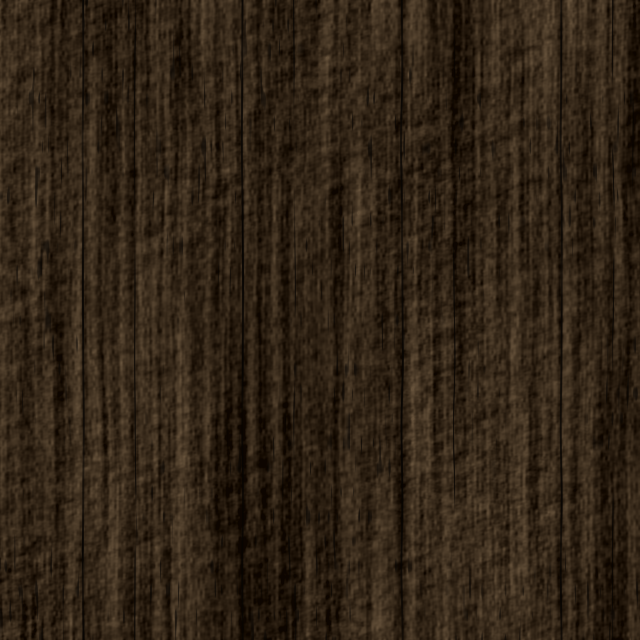
Give the GLSL for this texture, as a three.js fragment shader.

```glsl
// Dark weathered wooden boards with vertical grain, narrow seams and rough relief.
varying vec2 vUv;

const vec3 DARK_WOOD = vec3(0.10, 0.06, 0.02);
const vec3 LIGHT_WOOD = vec3(0.34, 0.27, 0.19);
const vec3 SEAM_COLOR = vec3(0.025, 0.016, 0.008);

const float BASE_TONE = 0.385;      // 0 is dark wood, 1 is light wood
const float BOARD_WIDTH = 0.249;
const float SEAM_START = 0.130;     // position of the first seam
const float SPLIT_START = 0.211;    // position of the first hairline split
const float SEAM_WIDTH = 0.0025;
const float SPLIT_WIDTH = 0.0016;
const float SHADOW_WIDTH = 0.009;

const float BAND_GAIN = 0.40;
const float STREAK_GAIN = 0.40;
const float FIBRE_GAIN = 0.56;
const float THREAD_GAIN = 0.40;
const float GRAIN_GAIN = 0.50;
const float PATCH_GAIN = 0.30;
const float RELIEF_GAIN = 1.55;
const vec2 LIGHT_STEP = vec2(-0.0020, 0.0032);

float hash(vec2 cell) {
  vec3 q = fract(cell.xyx * 0.1031);
  q += dot(q, q.yzx + 33.33);
  return fract((q.x + q.y) * q.z);
}

float noise(vec2 p) {
  vec2 cell = floor(p);
  vec2 f = fract(p);
  f = f * f * (3.0 - 2.0 * f);
  float low = mix(hash(cell), hash(cell + vec2(1.0, 0.0)), f.x);
  float high = mix(hash(cell + vec2(0.0, 1.0)), hash(cell + 1.0), f.x);
  return mix(low, high, f.y);
}

// Noise centred on zero, for adding to a tone.
float vary(vec2 p) {
  return noise(p) - 0.5;
}

float fbm(vec2 p) {
  float sum = 0.0;
  float amplitude = 0.5;
  for (int i = 0; i < 4; i++) {
    sum += amplitude * noise(p);
    p = p * 2.03 + 17.3;
    amplitude *= 0.5;
  }
  return sum;
}

// Height of the rough surface, with wrinkles climbing to the right.
float surfaceHeight(vec2 uv) {
  return fbm(vec2(27.0 * uv.x + 9.0 * uv.y, 42.0 * uv.y - 15.0 * uv.x) + 40.0);
}

// Distance to the nearest of a row of vertical lines.
float lineDistance(float x, float start) {
  return abs(fract((x - start) / BOARD_WIDTH + 0.5) - 0.5) * BOARD_WIDTH;
}

float lineMask(float distance, float width) {
  return 1.0 - smoothstep(0.2 * width, width, distance);
}

void main() {
  vec2 uv = vUv;

  // Grain that wavers slightly along its length
  float x = uv.x + 0.006 * vary(uv * vec2(7.0, 4.0)) + 0.002 * vary(uv * vec2(25.0, 18.0));
  float tone = BASE_TONE;
  tone += BAND_GAIN * vary(vec2(x * 15.0, uv.y * 0.9) + 3.0);
  tone += STREAK_GAIN * vary(vec2(x * 62.0, uv.y * 1.6) + 11.0);
  tone += FIBRE_GAIN * vary(vec2(x * 135.0, uv.y * 3.0) + 23.0);
  tone += THREAD_GAIN * vary(vec2(x * 240.0, uv.y * 9.0) + 47.0);
  tone += GRAIN_GAIN * vary(vec2(x * 256.0, uv.y * 120.0) + 31.0);

  // Worn patches and lit relief
  float wear = fbm(uv * vec2(12.0, 5.0) + 57.0);
  tone += PATCH_GAIN * (wear - 0.47);
  float slope = surfaceHeight(uv) - surfaceHeight(uv + LIGHT_STEP);
  float roughness = mix(0.6, 1.4, noise(uv * vec2(6.0, 4.0) + 71.0));
  tone += RELIEF_GAIN * roughness * slope;

  // Short cracks gathered in the darker wear
  float crack = smoothstep(0.78, 0.95, noise(vec2(x * 210.0, uv.y * 26.0) + 83.0));
  crack *= 1.0 - smoothstep(0.36, 0.52, wear);

  // Board seams, their shadows and broken hairline splits
  float wobble = 0.004 * vary(vec2(uv.x * 4.0, uv.y * 9.0) + 91.0);
  float seamDistance = lineDistance(uv.x + wobble, SEAM_START);
  float splitDistance = lineDistance(uv.x + wobble, SPLIT_START);
  float seam = lineMask(seamDistance, SEAM_WIDTH);
  seam *= mix(0.5, 1.0, noise(vec2(uv.x * 8.0, uv.y * 14.0)));
  float broken = smoothstep(0.30, 0.65, noise(vec2(uv.x * 8.0, uv.y * 11.0) + 103.0));
  float split = 0.75 * broken * lineMask(splitDistance, SPLIT_WIDTH);
  tone -= 0.22 * (1.0 - smoothstep(0.0, SHADOW_WIDTH, seamDistance));

  vec3 wood = mix(DARK_WOOD, LIGHT_WOOD, clamp(tone, -0.2, 1.25));
  float gap = max(max(seam, split), 0.6 * crack);
  gl_FragColor = vec4(mix(wood, SEAM_COLOR, gap), 1.0);
}
```
